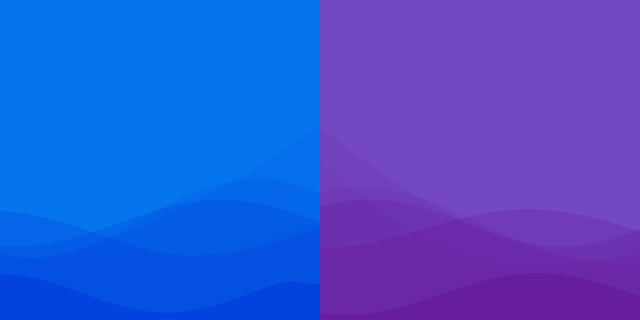
Write a WebGL 2 fragment shader that draws this background.

```glsl
#version 300 es
precision highp float;
// Two flat square panels, blue and violet, each with six translucent waves
// rising from the bottom. Every wave is one cosine, filled below its crest line
// and laid over the panel so that overlaps grow darker.

uniform vec2 u_resolution;
out vec4 fragColor;

const float TAU = 6.2831853;
const int WAVES = 6;

// Panel colours: open sky, and the tint that every wave adds
const vec3 BLUE_SKY    = vec3(0.020, 0.457, 0.932);
const vec3 BLUE_TINT   = vec3(0.005, 0.200, 0.845);
const vec3 VIOLET_SKY  = vec3(0.453, 0.283, 0.760);
const vec3 VIOLET_TINT = vec3(0.385, 0.060, 0.575);

// Opacity of each wave, from the high faint ones to the dark floor
const float OPACITY[WAVES] = float[](0.10, 0.08, 0.13, 0.20, 0.24, 0.45);

// Waves as (mean height, amplitude, crest position, wavelength) in panel units
const vec4 BLUE_WAVES[WAVES] = vec4[](
    vec4(1.303, 1.140, 3.833, 8.000),
    vec4(0.566, 0.389, 2.825, 5.000),
    vec4(0.318, 0.124, 0.800, 1.406),
    vec4(0.303, 0.073, 0.690, 1.276),
    vec4(0.271, 0.070, -0.026, 1.302),
    vec4(0.083, 0.060, 0.000, 1.042));
const vec4 VIOLET_WAVES[WAVES] = vec4[](
    vec4(1.648, 1.476, 5.000, 8.000),
    vec4(2.490, 2.326, 4.690, 8.000),
    vec4(0.302, 0.112, 0.130, 1.484),
    vec4(0.303, 0.074, 0.156, 1.198),
    vec4(0.285, 0.061, 0.651, 1.302),
    vec4(0.081, 0.065, 0.682, 1.198));

// The blue floor turns down early at the seam: (start, end, depth)
const vec3 FLOOR_DIP = vec3(0.88, 1.0, 0.029);

// Smooth coverage of the area below a wave
float waveCoverage(vec2 p, vec4 wave, float pixel) {
    float k = TAU / wave.w;
    float phase = k * (p.x - wave.z);
    float height = wave.x + wave.y * cos(phase);
    float slope = -wave.y * k * sin(phase);
    float dist = (height - p.y) / sqrt(1.0 + slope * slope);
    return clamp(dist / pixel + 0.5, 0.0, 1.0);
}

vec3 paintPanel(vec2 p, vec3 sky, vec3 tint, vec4 waves[WAVES], float dip, float pixel) {
    vec3 color = sky;
    for (int i = 0; i < WAVES; i++) {
        vec4 wave = waves[i];
        if (i == WAVES - 1) wave.x -= dip;
        color = mix(color, tint, OPACITY[i] * waveCoverage(p, wave, pixel));
    }
    return color;
}

void main() {
    // Each panel spans one unit across and one unit up
    vec2 p = gl_FragCoord.xy / u_resolution * vec2(2.0, 1.0);
    float pixel = 1.0 / u_resolution.y;

    float dip = FLOOR_DIP.z * smoothstep(FLOOR_DIP.x, FLOOR_DIP.y, p.x);
    vec3 blue = paintPanel(p, BLUE_SKY, BLUE_TINT, BLUE_WAVES, dip, pixel);
    vec3 violet = paintPanel(p - vec2(1.0, 0.0), VIOLET_SKY, VIOLET_TINT,
                             VIOLET_WAVES, 0.0, pixel);

    // Crisp vertical seam between the panels
    float seam = clamp((p.x - 1.0) * u_resolution.x * 0.5 + 0.5, 0.0, 1.0);
    fragColor = vec4(mix(blue, violet, seam), 1.0);
}
```
